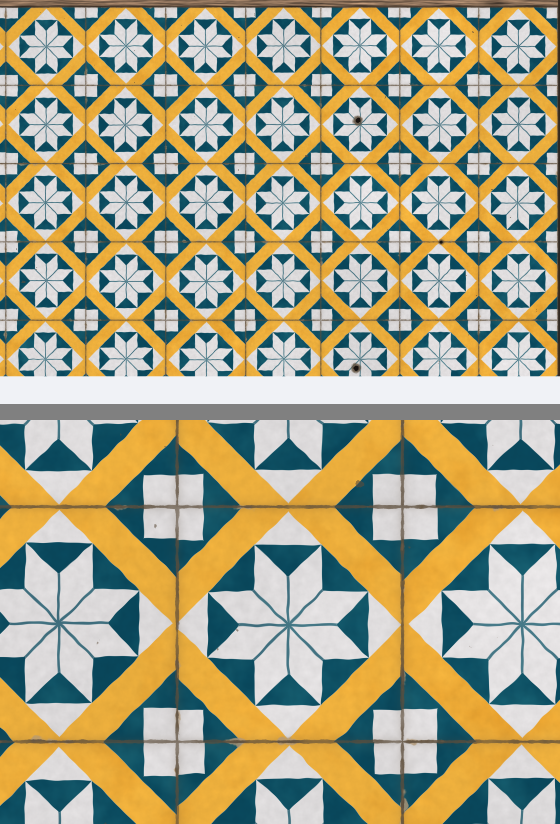
Top, the full canvas; bottom, a detail of the centre.
Give the GLSL for this pattern, as a Shadertoy shader.

```glsl
// Weathered wall of square glazed tiles: an eight-point star in an octagon, framed by a
// yellow diamond lattice, with white squares on blue where four tiles meet. Shapes are
// folded distance functions; gradient noise adds brushwork, stains and chipped joints.

// Layout, in canvas widths
const float TILE = 0.1406;            // full size of one tile
const float CUT_LEFT = 0.4388;        // the column between the cuts is trimmed narrower
const float CUT_RIGHT = 0.5729;
const float PITCH_LEFT = 0.1428;
const float PITCH_RIGHT = 0.1410;
const float PITCH_Y = 0.1398;
const float ROW_BASE = 0.1497;
const float WALL_BOTTOM = 0.0495;
const float WALL_TOP = 0.7085;
const float WALL_RIGHT = 0.9965;

// Pattern, in tile sizes
const float OCTAGON = 0.340;          // apothem
const float STAR_TIP = 0.368;
const float STAR_NOTCH = 0.205;
const float BAND_IN = 0.481;          // yellow diamond, measured as |x| + |y|
const float BAND_OUT = 0.692;
const float CORNER_SQUARE = 0.141;
const float STAR_LINE = 0.0055;       // half widths
const float JOINT = 0.0065;
const vec2 FOLD = vec2(0.92388, 0.38268);  // cos, sin of 22.5 degrees

const vec3 WHITE = vec3(0.875, 0.865, 0.868);
const vec3 YELLOW = vec3(0.935, 0.692, 0.240);
const vec3 OCHRE = vec3(0.850, 0.560, 0.130);
const vec3 TEAL = vec3(0.035, 0.280, 0.360);
const vec3 TEAL_PALE = vec3(0.110, 0.400, 0.460);
const vec3 GROUT = vec3(0.360, 0.300, 0.230);
const vec3 SAND = vec3(0.700, 0.600, 0.470);
const vec3 WOOD = vec3(0.430, 0.345, 0.275);
const vec3 MARGIN = vec3(0.940, 0.950, 0.965);

// Drilled holes: centre and radius, in canvas widths
const vec3 HOLES[3] = vec3[3](vec3(0.639, 0.506, 0.0085),
                              vec3(0.636, 0.064, 0.0085),
                              vec3(0.788, 0.289, 0.0045));

vec2 hash2(vec2 p) {
    vec3 h = fract(p.xyx * vec3(0.1031, 0.1030, 0.0973));
    h += dot(h, h.yzx + 33.33);
    return fract((h.xx + h.yz) * h.zy);
}

float gradientNoise(vec2 p) {
    vec2 i = floor(p), f = p - i;
    vec2 w = f * f * f * (f * (f * 6.0 - 15.0) + 10.0), e = vec2(0, 1);
    float a = dot(hash2(i) * 2.0 - 1.0, f);
    float b = dot(hash2(i + e.yx) * 2.0 - 1.0, f - e.yx);
    float c = dot(hash2(i + e) * 2.0 - 1.0, f - e);
    float d = dot(hash2(i + 1.0) * 2.0 - 1.0, f - 1.0);
    return mix(mix(a, b, w.x), mix(c, d, w.x), w.y);
}

float fbm(vec2 p) {
    float sum = 0.0, amp = 1.0;
    for (int i = 0; i < 4; i++, amp *= 0.5, p = p * 2.03 + 17.3) sum += amp * gradientNoise(p);
    return sum;
}

// Coverage of a shape from its signed distance and the pixel size
float cover(float d, float px) { return smoothstep(0.7 * px, -0.7 * px, d); }

// One tile; q is centred and measured in tile sizes
vec3 tileColor(vec2 q, float px, vec3 yellow, vec3 teal) {
    vec2 a = abs(q);
    float s = a.x + a.y;
    vec3 col = WHITE;

    // Yellow band and blue corner with its white square
    float band = (abs(s - 0.5 * (BAND_IN + BAND_OUT)) - 0.5 * (BAND_OUT - BAND_IN)) * 0.7071;
    col = mix(col, yellow, cover(band, px));
    col = mix(col, teal, cover((BAND_OUT - s) * 0.7071, px));
    vec2 c = 0.5 - a;
    col = mix(col, WHITE, cover(max(c.x, c.y) - CORNER_SQUARE, px));

    // Octagon, then the star folded onto half of one point
    float longer = max(a.x, a.y), shorter = min(a.x, a.y);
    col = mix(col, teal, cover(max(longer, s * 0.7071) - OCTAGON, px));
    vec2 t = vec2(dot(vec2(longer, shorter), FOLD),
                  abs(shorter * FOLD.x - longer * FOLD.y));
    vec2 tip = vec2(STAR_TIP, 0.0), side = tip - STAR_NOTCH * FOLD;
    float star = dot(t - tip, normalize(vec2(-side.y, side.x)));
    col = mix(col, WHITE, cover(star, px));
    float ray = t.x * FOLD.y - t.y * FOLD.x;
    return mix(col, teal, 0.75 * cover(max(ray - STAR_LINE, star), px));
}

void mainImage(out vec4 fragColor, in vec2 fragCoord) {
    vec2 p = fragCoord / iResolution.x;
    float edge = 1.0 / iResolution.x, px = edge / TILE;

    // Tile cell, with the trimmed column in the middle
    float width = p.x < CUT_LEFT ? PITCH_LEFT : p.x > CUT_RIGHT ? PITCH_RIGHT : CUT_RIGHT - CUT_LEFT;
    float column = p.x > CUT_RIGHT ? (p.x - CUT_RIGHT) / width + 1.0 : (p.x - CUT_LEFT) / width;
    vec2 cell = vec2(column, (p.y - ROW_BASE) / PITCH_Y), id = floor(cell);
    vec2 size = vec2(width, PITCH_Y) / TILE;
    vec2 local = (cell - id - 0.5) * size;
    vec2 gap = 0.5 * size - abs(local);
    vec2 tone = hash2(id + 41.0);

    // Hand-placed stencils and uneven glaze
    vec2 wobble = vec2(gradientNoise(p * 110.0), gradientNoise(p * 110.0 + 50.0));
    vec2 q = local + 0.008 * wobble + 0.016 * (hash2(id + 9.0) - 0.5);
    float brush = fbm(p * 34.0 + id * 7.0), grain = fbm(p * 160.0);
    vec3 yellow = mix(YELLOW, OCHRE, clamp(0.10 + 0.6 * brush + 0.35 * (tone.x - 0.5), 0.0, 1.0));
    vec3 teal = mix(TEAL, TEAL_PALE, clamp(0.12 + 0.8 * brush + 0.4 * (tone.y - 0.5), 0.0, 1.0));
    vec3 col = tileColor(q, px, yellow, teal);
    col *= 1.0 + 0.045 * grain + 0.03 * (tone.x - 0.5) + 0.04 * fbm(p * 7.0);

    // Joints with soft dirt and sandy chips
    float joint = min(gap.x, gap.y), wear = fbm(p * 60.0 + 5.0);
    col = mix(col, GROUT, 0.22 * exp(-joint * 55.0));
    col = mix(col, SAND, 0.8 * cover(joint - 0.06 * (wear - 0.25), 2.0 * px));
    col = mix(col, GROUT, (0.72 + 0.35 * wear) * cover(joint - JOINT - 0.006 * grain, px));
    col = mix(col, GROUT, 0.6 * smoothstep(0.62, 0.75, fbm(p * 85.0 + 90.0)));

    // Drilled holes with rusty rims
    for (int i = 0; i < 3; i++) {
        float d = length(p - HOLES[i].xy) - HOLES[i].z * (1.0 + 0.25 * grain);
        col = mix(col, GROUT, 0.85 * cover(d, 2.0 * edge));
        col = mix(col, vec3(0.09, 0.07, 0.06), cover(d + 0.45 * HOLES[i].z, edge));
    }

    // Wooden ledge above, dark upright at the right, plain margin below
    float fibre = fbm(p * vec2(14.0, 300.0));
    float ledge = WALL_TOP + 0.0015 * gradientNoise(p.xx * 12.0);
    vec3 wood = WOOD * (1.0 + 0.7 * fibre) * mix(0.55, 1.25, smoothstep(0.0, 0.005, p.y - ledge));
    col = mix(col, wood, cover(ledge - p.y, edge));
    col = mix(col, WOOD * 0.45, cover(WALL_RIGHT - p.x, edge));
    col = mix(col, MARGIN, cover(p.y - WALL_BOTTOM, edge));
    fragColor = vec4(clamp(col, 0.0, 1.0), 1.0);
}
```
